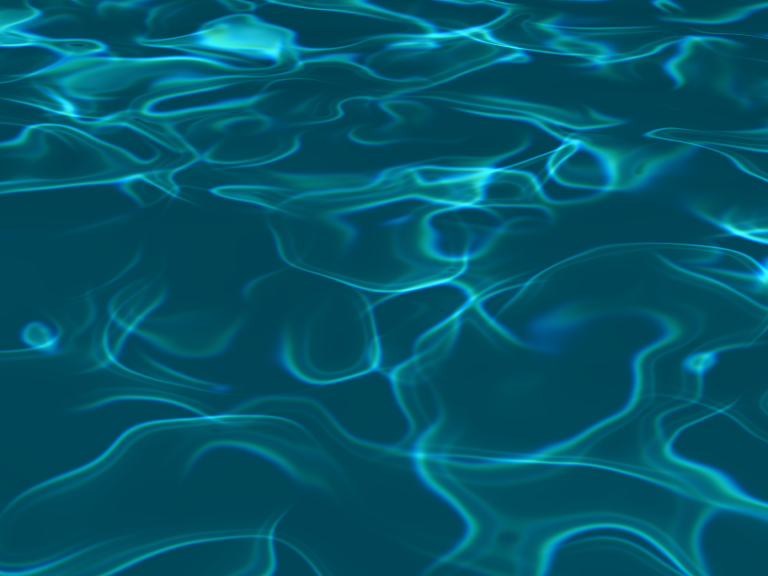
This texture is drawn by a Shadertoy shader. Its source:

```glsl
// Sunlight focused into caustics on a pool floor, seen at a slant.
// Each caustic is a contour of warped gradient noise, drawn as an optical fold:
// sharp on one side, glowing on the other, with colours slightly split.

const vec3 DEEP_WATER = vec3(0.0, 0.278, 0.348);
const vec3 SUNLIT = vec3(0.02, 0.41, 0.45);
const vec3 GLARE = vec3(0.20, 0.10, 0.09);
const vec3 COLOR_SPLIT = vec3(-0.2, 0.0, 0.5);
const int FOLD_LAYERS = 4;

vec2 hash22(vec2 p) {
    vec3 q = fract(p.xyx * vec3(0.1031, 0.1030, 0.0973));
    q += dot(q, q.yzx + 33.33);
    return fract((q.xx + q.yz) * q.zy);
}

vec2 slopeAt(vec2 cell) {
    return hash22(cell + 200.0) * 2.0 - 1.0;
}

// Gradient noise: x is the height, yz its slope
vec3 wave(vec2 p) {
    vec2 i = floor(p), f = fract(p);
    vec2 u = f * f * f * (f * (f * 6.0 - 15.0) + 10.0);
    vec2 du = 30.0 * f * f * (f * (f - 2.0) + 1.0);
    vec2 ga = slopeAt(i);
    vec2 gb = slopeAt(i + vec2(1, 0));
    vec2 gc = slopeAt(i + vec2(0, 1));
    vec2 gd = slopeAt(i + vec2(1, 1));
    float a = dot(ga, f);
    float b = dot(gb, f - vec2(1, 0));
    float c = dot(gc, f - vec2(0, 1));
    float d = dot(gd, f - vec2(1, 1));
    float k = a - b - c + d;
    float height = a + u.x * (b - a) + u.y * (c - a) + u.x * u.y * k;
    vec2 slope = ga + u.x * (gb - ga) + u.y * (gc - ga)
               + u.x * u.y * (ga - gb - gc + gd)
               + du * (u.yx * k + vec2(b, c) - a);
    return vec3(height, slope);
}

mat2 rotation(float angle) {
    float c = cos(angle), s = sin(angle);
    return mat2(c, s, -s, c);
}

// Approximate signed distance to a contour of the noise
float contour(vec3 n, float level, float softness) {
    return (n.x - level) / (length(n.yz) + softness);
}

vec3 bump(vec3 x) {
    return exp(-x * x);
}

// Brightness across a fold; red, green and blue are shifted apart
vec3 fold(float dist, float width) {
    vec3 d = dist + width * COLOR_SPLIT;
    vec3 inside = smoothstep(-width, width, d);
    vec3 behind = max(d, 0.0);
    return 0.62 * bump(d / width)
         + 0.15 * bump(d / width - 4.5)
         + inside * (0.24 * exp(-behind / (5.0 * width)) + 0.06 * exp(-behind / 0.22));
}

// Bright pool of light with a crisp rim
vec3 patchLight(float dist, float width) {
    vec3 d = dist + width * COLOR_SPLIT;
    return 0.44 * smoothstep(-width, 1.5 * width, d) + 0.3 * bump(d / width - 1.0);
}

vec3 caustics(vec2 p, float width) {
    vec2 q = p + 0.26 * wave(p * 0.8 + 3.7).yz;
    q += 0.025 * wave(p * 2.3 + 11.0).yz;
    vec3 light = vec3(0.0);
    for (int i = 0; i < FOLD_LAYERS; i++) {
        float id = float(i);
        float scale = 0.72 + 0.13 * id;
        vec2 shift = vec2(17.3, 9.1) * (id + 1.0);
        float dist = contour(wave(rotation(0.6 + 1.3 * id) * q * scale + shift), 0.0, 0.2) / scale;
        float fade = smoothstep(-0.12, 0.32, wave(p * 0.75 - shift).x);
        light += fade * fold(dist, width * (0.8 + 0.2 * id));
    }
    // Scattered filled patches
    float spot = contour(wave(rotation(0.4) * q * 1.1 + 41.0), 0.27, 0.3);
    float streaks = 0.85 + 0.6 * wave(q * vec2(4.0, 9.0)).x;
    float shown = smoothstep(-0.15, 0.2, wave(p * 0.6 + 63.0).x);
    return light + shown * streaks * patchLight(spot, 1.2 * width);
}

// Deepens faint light, lifts bright light and eases off at the top
vec3 contrast(vec3 light) {
    vec3 strong = 1.9 * pow(light, vec3(1.4));
    return 1.6 * (1.0 - exp(-strong / 1.6));
}

void mainImage(out vec4 fragColor, in vec2 fragCoord) {
    vec2 uv = fragCoord / iResolution.y;
    float centre = 0.5 * iResolution.x / iResolution.y;

    // Slanted view: the floor shrinks toward the top
    float nearness = 1.0 / (1.9 - uv.y);
    vec2 pool = vec2((uv.x - centre) * 5.0, 14.0) * nearness;

    // Surface ripples bend the far part sideways
    float far = smoothstep(0.45, 1.0, uv.y);
    float ripple = wave(pool * vec2(0.5, 2.2) + 27.0).x;
    pool += far * ripple * vec2(0.25, 0.08);

    float width = 0.0145 * pow(nearness * 1.9, 1.35);
    vec3 light = contrast(caustics(pool, width));

    vec3 water = DEEP_WATER * (1.0 + 0.05 * wave(pool * 0.6 + 80.0).x + 0.12 * far * ripple);
    water *= 1.0 - 0.05 * far;
    vec3 color = water + SUNLIT * light + GLARE * smoothstep(0.8, 1.5, light);
    fragColor = vec4(clamp(color, 0.0, 1.0), 1.0);
}
```
